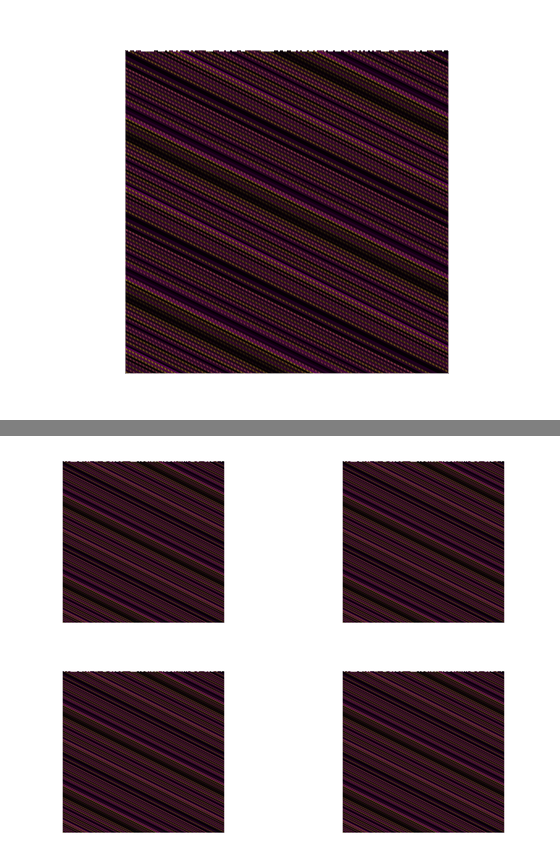
Top, the tile; bottom, the same tile 2 across and 2 down.
Give the GLSL for this pattern, as a WebGL 1 fragment shader.

```glsl
precision highp float;
// A square swatch of fine slanted purple, ochre and pink threads on white.
uniform vec2 u_resolution;

const float THREADS = 84.0; // threads in one repeat, two repeats per side

float hash(float n) {
  return fract(sin(n * 12.9898 + 4.1) * 4375.85);
}

// Gradient noise along a line, wrapping after a whole number of cells
float wrappedNoise(float x, float cells, float seed) {
  float i = floor(x);
  float f = x - i;
  float left = hash(mod(i, cells) + seed) * 2.0 - 1.0;
  float right = hash(mod(i + 1.0, cells) + seed) * 2.0 - 1.0;
  return 2.0 * mix(left * f, right * (f - 1.0), f * f * (3.0 - 2.0 * f));
}

// Colour of one thread; odd threads are mostly bright and stitched
vec3 threadColor(float index, float along) {
  float id = mod(index, THREADS);
  float pick = hash(id + 17.0);
  float tone = hash(id + 131.0);
  vec3 purple = vec3(0.21, 0.005, 0.20) * (0.3 + 0.9 * tone);
  vec3 ground = mix(purple, vec3(0.02, 0.005, 0.015), step(0.76, pick));
  vec3 bright = mix(vec3(0.34, 0.23, 0.09), vec3(0.36, 0.14, 0.20), step(0.5, tone));
  float stitch = 0.82 + 0.32 * cos(6.28318 * (100.0 * along + pick));
  float isBright = step(0.5, mod(id, 2.0)) * step(pick, 0.74);
  return mix(ground, bright * stitch, isBright);
}

void main() {
  // Swatch coordinates, 0 to 1 inside the square
  float side = 0.769;
  vec2 corner = vec2(0.224 * u_resolution.x / u_resolution.y, 0.111);
  vec2 p = (gl_FragCoord.xy / u_resolution.y - corner) / side;
  float pixel = 1.0 / (u_resolution.y * side);

  // Threads fall one unit for every two across
  float t = fract(-p.x - 2.0 * p.y);
  float x = t * THREADS;
  float blur = min(THREADS * 2.236 * pixel, 1.0);
  float blend = clamp((fract(x) - 1.0 + blur) / blur, 0.0, 1.0);
  vec3 cloth = mix(threadColor(floor(x), p.x), threadColor(floor(x) + 1.0, p.x), blend);

  // Broad light and dark bands, with one deep dark band
  float band = 1.03 + 0.5 * wrappedNoise(t * 9.0, 9.0, 41.0)
             + 0.35 * wrappedNoise(t * 23.0, 23.0, 77.0);
  float gap = (t - 0.53) / 0.022;
  band *= 1.0 - 0.8 * exp(-gap * gap);
  cloth *= max(band, 0.1);

  // Square outline with a slightly frayed top edge
  float fray = 0.0034 * step(0.5, hash(floor(p.x * 148.0) + 9.0));
  vec2 inset = min(p, vec2(1.0, 1.0 - fray) - p);
  float cover = clamp(min(inset.x, inset.y) / pixel + 0.5, 0.0, 1.0);
  gl_FragColor = vec4(mix(vec3(1.0), cloth, cover), 1.0);
}
```
